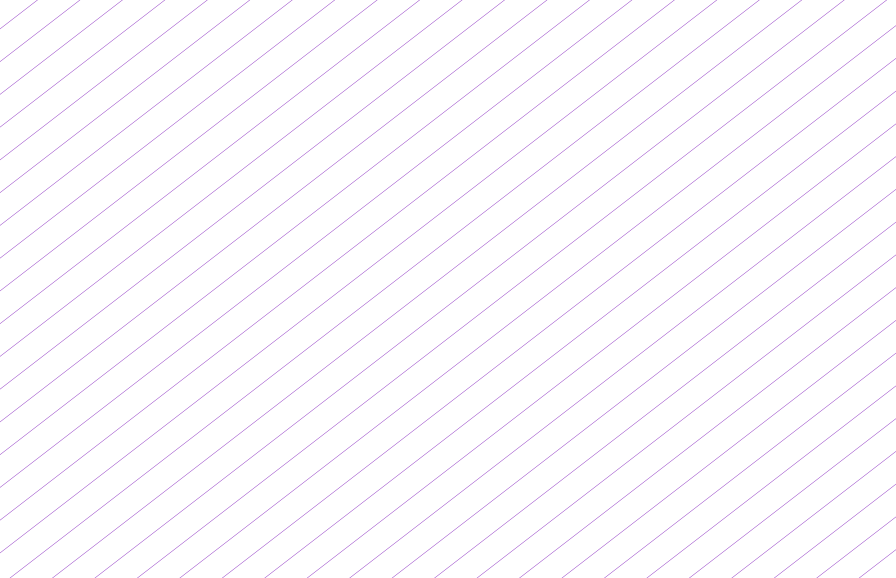
Reproduce this pattern procedurally as a Shadertoy shader.

```glsl
// Thin violet diagonal rules, evenly spaced on white.
// A linear phase counts the rules; the distance to the nearest one gives its
// ink coverage, averaged over a grid of subpixels for smooth hairlines.

// Share of a sample of the given size that is covered by a rule.
float ruleCoverage(vec2 p, float sampleSize) {
    vec2 frequency = vec2(13.613, 17.647);   // rules per canvas height, along x and y
    float phase = p.x * frequency.x - p.y * frequency.y + 0.764;
    float dist = abs(fract(phase + 0.5) - 0.5) / length(frequency);

    // Overlap of the rule with the sample, across the rule
    float lineWidth = 0.00075;
    float overlap = 0.5 * (lineWidth + sampleSize) - dist;
    return clamp(overlap, 0.0, min(lineWidth, sampleSize)) / sampleSize;
}

void mainImage(out vec4 fragColor, in vec2 fragCoord) {
    const int GRID = 4;
    float sampleSize = 1.0 / (float(GRID) * iResolution.y);

    // Average the coverage over the pixel
    float ink = 0.0;
    for (int j = 0; j < GRID; j++) {
        for (int i = 0; i < GRID; i++) {
            vec2 offset = (vec2(i, j) + 0.5) / float(GRID) - 0.5;
            ink += ruleCoverage((fragCoord + offset) / iResolution.y, sampleSize);
        }
    }
    ink /= float(GRID * GRID);

    vec3 paper = vec3(1.0);
    vec3 violet = vec3(0.53, 0.16, 0.75);
    fragColor = vec4(mix(paper, violet, ink), 1.0);
}
```
